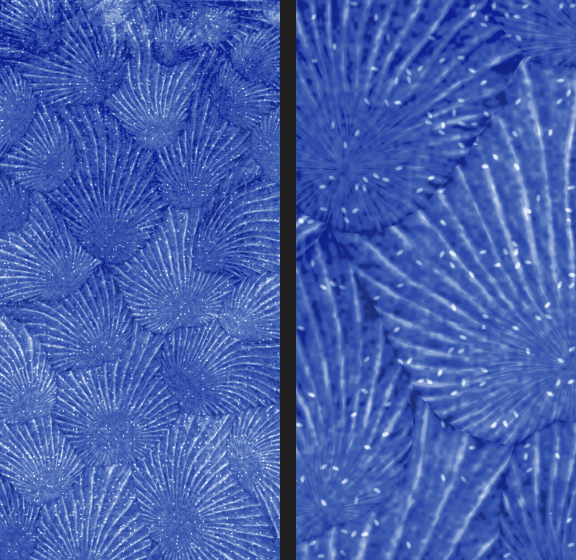
Left: the whole. Right: its middle third, enlarged.
Reproduce this texture procedurally as a Shadertoy shader.

```glsl
// Blue window frost: curved fans of ribbed ice feathers with barbs and sparkles
#define PLUMES 30
#define RIBS 8.0
#define BARBS 85.0
#define BEND 3.2
#define FAN_NARROWNESS 1.3
#define RIB_WIDTH 0.0065
#define GRAIN 0.34
#define SPARKLE_SHARE 0.13
#define CONTRAST 1.0

const vec3 SLATE = vec3(0.11, 0.19, 0.49);
const vec3 ROYAL = vec3(0.06, 0.13, 0.57);
const vec3 COBALT = vec3(0.18, 0.29, 0.67);
const vec3 BLUE = vec3(0.25, 0.37, 0.69);
const vec3 SKY = vec3(0.36, 0.48, 0.75);
const vec3 PALE = vec3(0.53, 0.63, 0.83);
const vec3 ICE = vec3(0.88, 0.92, 0.98);

float hash(vec2 p) {
    return fract(sin(dot(p, vec2(127.1, 311.7))) * 43758.5);
}

float noise(vec2 p) {
    vec2 i = floor(p), f = fract(p);
    f = f * f * (3.0 - 2.0 * f);
    return mix(mix(hash(i), hash(i + vec2(1, 0)), f.x),
               mix(hash(i + vec2(0, 1)), hash(i + vec2(1, 1)), f.x), f.y);
}

float fbm(vec2 p) {
    return 0.5 * noise(p) + 0.3 * noise(p * 2.1 + 7.0) + 0.2 * noise(p * 4.3 + 3.0);
}

// Polar coordinates (radius, bent angle) of p in plume number id
vec2 plumeCoords(vec2 p, float id) {
    float t = (id + 0.5) / float(PLUMES);
    float jitter = hash(vec2(id, 3.0)) - 0.5;
    vec2 root = vec2(fract(id * 0.618 + 0.37 + 0.2 * jitter),
                     2.12 * (1.0 - pow(1.0 - t, 1.5)) - 0.12);
    float heading = 1.57 - 1.7 * (root.x - 0.42) + 1.1 * (hash(vec2(id, 5.0)) - 0.5);
    float bend = BEND * (0.45 - root.x) + 1.4 * jitter;
    vec2 q = p - root;
    float r = length(q) + 1e-4;
    float turn = heading + bend * r;
    float c = cos(turn), s = sin(turn);
    return vec2(r, atan(c * q.y - s * q.x, c * q.x + s * q.y + 1e-5));
}

// Bright ridge at the start of each rib, with a shaded slope behind it
float ribRelief(float u, float spacing) {
    float f = fract(u);
    float w = clamp(RIB_WIDTH / spacing, 0.05, 0.5);
    float ridge = 1.0 - smoothstep(0.0, w, min(f, 1.0 - f));
    float slope = (0.5 - f) * (1.0 - ridge);
    return (0.75 * ridge + 0.4 * slope - 0.4 * w) * smoothstep(0.004, 0.02, spacing);
}

// Small slanted glints scattered on a jittered grid
float sparkles(vec2 p, float share) {
    vec2 g = p * 78.0, cell = floor(g);
    vec2 d = fract(g) - 0.3 - 0.4 * vec2(hash(cell + 11.0), hash(cell + 23.0));
    float a = 6.28 * hash(cell + 31.0);
    d = vec2(cos(a) * d.x + sin(a) * d.y, 1.8 * (cos(a) * d.y - sin(a) * d.x));
    return (1.0 - smoothstep(0.15, 0.5, length(d))) * step(1.0 - share, hash(cell));
}

// Palette ramp from shadow to white ice
vec3 frostColour(float tone, float royalness) {
    vec3 c = mix(SLATE, ROYAL, royalness);
    c = mix(c, COBALT, smoothstep(0.12, 0.34, tone));
    c = mix(c, BLUE, smoothstep(0.34, 0.58, tone));
    c = mix(c, SKY, smoothstep(0.58, 0.82, tone));
    c = mix(c, PALE, smoothstep(0.82, 1.0, tone));
    c = mix(c, ICE, smoothstep(1.05, 1.45, tone));
    return c * (0.9 + 0.1 * smoothstep(-0.3, 0.1, tone));
}

vec3 frost(vec2 p) {
    // Growth race: the plume that reaches p first owns it
    vec2 warped = p + 0.035 * (vec2(noise(p * 6.0), noise(p * 6.0 + 40.0)) - 0.5);
    float best = 1e3, second = 1e3, owner = 0.0;
    vec2 polar = vec2(0.0);
    for (int i = 0; i < PLUMES; i++) {
        float id = float(i);
        vec2 k = plumeCoords(warped, id);
        float speed = 0.55 + 0.9 * hash(vec2(id, 9.0));
        float ragged = 0.02 * noise(vec2(k.y * 22.0, k.x * 30.0) + id);
        float arrival = k.x * (1.0 + FAN_NARROWNESS * k.y * k.y) / speed + ragged;
        if (arrival < best) {
            second = best;
            best = arrival;
            owner = id;
            polar = k;
        } else second = min(second, arrival);
    }
    float gap = second - best;
    float r = polar.x;

    // Main ribs, fine ribs and slanted barbs in the plume's own coordinates
    float u = polar.y * RIBS + 0.5 * noise(vec2(polar.y * 5.0, r * 9.0) + owner);
    float relief = ribRelief(u, r / RIBS);
    float fine = ribRelief(u * 3.0 + 0.4, r / (RIBS * 3.0));
    float slant = r * BARBS - sign(polar.y) * fract(u) * 3.0;
    float barbs = noise(vec2(slant, floor(u) * 5.0 + fract(u) * 2.0)) - 0.5;
    float broken = 0.45 + 0.9 * noise(vec2(r * 35.0, floor(u + 0.5) * 3.0));

    // Tone: broad light, plume shade, relief, edges and grain
    float top = smoothstep(1.62, 1.95, p.y + 0.2 * (noise(p * 7.0) - 0.5));
    float tone = 0.55 - 0.17 * smoothstep(0.7, 1.8, p.y);
    tone += 0.3 * (hash(vec2(owner, 17.0)) - 0.5) + 0.45 * (fbm(p * 5.0) - 0.5);
    tone += 0.75 * relief * broken + 0.3 * fine + 0.34 * barbs;
    tone -= 0.36 * exp(-gap * 28.0) - 0.05;
    tone += 0.25 * (1.0 - smoothstep(0.003, 0.012, gap)) * noise(p * 90.0);
    tone += GRAIN * (noise(p * 190.0) - 0.5) + 0.2 * (noise(p * 95.0) - 0.5);
    tone += top * (1.1 * (fbm(p * 15.0) - 0.48) + 0.4 * (noise(p * 110.0) - 0.5));
    tone = 0.5 + CONTRAST * (tone - 0.5);
    float share = SPARKLE_SHARE * (0.4 + 1.2 * noise(p * 9.0 + 5.0));
    tone += 0.65 * sparkles(p, share);

    float royalness = smoothstep(0.3, 0.7, fbm(p * 4.0 + 20.0) + 0.3 * (p.y - 1.1));
    return frostColour(tone, royalness);
}

void mainImage(out vec4 fragColor, in vec2 fragCoord) {
    // Four samples per pixel smooth the thin lines
    vec3 sum = vec3(0.0);
    for (int i = 0; i < 4; i++) {
        vec2 offset = vec2(i % 2, i / 2) * 0.5 - 0.25;
        sum += frost((fragCoord + offset) / iResolution.x);
    }
    fragColor = vec4(sum / 4.0, 1.0);
}
```
